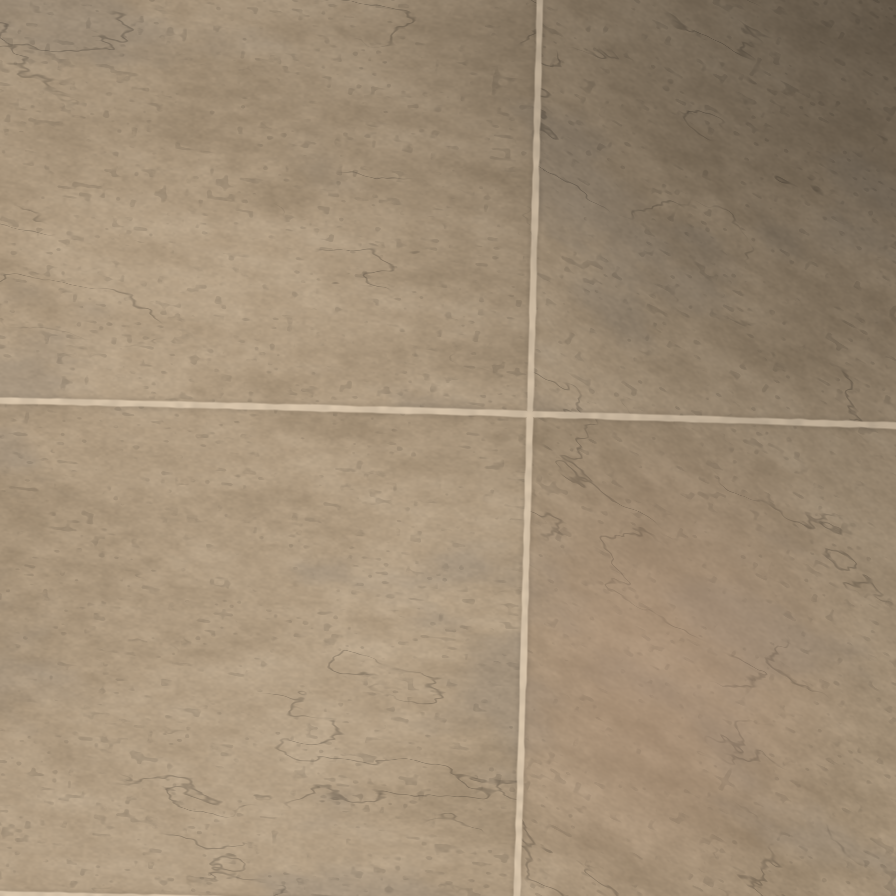
Give the GLSL for this texture, as a three.js fragment shader.

```glsl
varying vec2 vUv;

const vec2 TILE_SIZE = vec2(1.10, 0.551);
const float GROUT_HALF_WIDTH = 0.0036;
const vec3 STONE_DARK = vec3(0.53, 0.46, 0.37);
const vec3 STONE_MID = vec3(0.675, 0.597, 0.497);
const vec3 STONE_LIGHT = vec3(0.755, 0.68, 0.58);
const vec3 STONE_PINK = vec3(0.70, 0.575, 0.475);
const vec3 STONE_GRAY = vec3(0.575, 0.525, 0.465);
const vec3 GROUT = vec3(0.84, 0.765, 0.665);

float hash(vec2 p) {
  vec3 q = fract(vec3(p.xyx) * 0.1031);
  q += dot(q, q.yzx + 33.33);
  return fract((q.x + q.y) * q.z);
}

float noise(vec2 p) {
  vec2 i = floor(p);
  vec2 f = fract(p);
  f = f * f * (3.0 - 2.0 * f);
  return mix(mix(hash(i), hash(i + vec2(1.0, 0.0)), f.x),
             mix(hash(i + vec2(0.0, 1.0)), hash(i + vec2(1.0, 1.0)), f.x), f.y);
}

float fbm(vec2 p) {
  float sum = 0.0;
  float amplitude = 0.5;
  for (int i = 0; i < 5; i++) {
    sum += amplitude * noise(p);
    p = mat2(0.96, -0.28, 0.28, 0.96) * p * 2.03 + 17.3;
    amplitude *= 0.5;
  }
  return sum / 0.97;
}

vec2 rotate(vec2 p, float angle) {
  float c = cos(angle);
  float s = sin(angle);
  return vec2(c * p.x - s * p.y, s * p.x + c * p.y);
}

// Tile joints bend slightly with the viewing angle
vec2 gridPosition(vec2 uv) {
  float jointX = 0.577 + 0.0286 * uv.y - 0.003 * uv.y * uv.y;
  float jointY = 0.553 - 0.0215 * uv.x - 0.0065 * uv.x * uv.x;
  return uv - vec2(jointX, jointY);
}

float jointDistance(vec2 p) {
  vec2 d = abs(p - TILE_SIZE * floor(p / TILE_SIZE + 0.5));
  return min(d.x, d.y);
}

// Layered stone: broad clouds, slanted bedding, fine cracks and grain
vec3 stone(vec2 uv, vec2 cell) {
  float seed = hash(cell + 7.0);
  float slant = 0.10 + 0.35 * step(0.0, cell.x) + 0.08 * seed;
  vec2 p = rotate(uv, slant) + 9.0 * vec2(seed, hash(cell + 21.0));

  float clouds = fbm(p * vec2(3.0, 6.5));
  float bedding = fbm(p * vec2(9.0, 34.0) + 2.0 * clouds);
  float mottle = fbm(p * vec2(38.0, 72.0));
  float grain = noise(p * vec2(170.0, 310.0)) - 0.5;
  float speck = noise(p * vec2(290.0, 410.0) + 31.0) - 0.5;

  float tone = 1.1 * (clouds - 0.5) + 0.75 * (bedding - 0.5) + 0.75 * (mottle - 0.5);
  vec3 color = mix(STONE_MID, STONE_LIGHT, clamp(tone * 1.1, 0.0, 1.0));
  color = mix(color, STONE_DARK, clamp(-tone * 0.9, 0.0, 0.7));

  float gray = smoothstep(0.54, 0.72, fbm(p * vec2(5.0, 10.0) + 40.0));
  color = mix(color, STONE_GRAY, 0.38 * gray);

  // Thin broken cracks follow the bedding
  float ridge = abs(fbm(p * vec2(7.0, 19.0) + 63.0) - 0.5);
  float crack = 1.0 - smoothstep(0.0, 0.016, ridge);
  crack *= smoothstep(0.52, 0.68, fbm(p * vec2(8.0, 13.0) + 85.0));
  color *= 1.0 - 0.17 * crack;

  float pit = smoothstep(0.70, 0.88, noise(p * vec2(120.0, 200.0) + 11.0));
  color *= 1.0 - 0.09 * pit * smoothstep(0.42, 0.6, mottle);
  return color * (1.0 + 0.045 * grain + 0.035 * speck);
}

// Soft light from the left, fading toward the upper right
float lighting(vec2 uv) {
  float corner = 1.0 - smoothstep(0.0, 0.85, length((uv - vec2(1.04, 1.04)) * vec2(1.0, 0.85)));
  float top = smoothstep(0.68, 1.0, uv.y);
  float right = smoothstep(0.45, 1.0, uv.x);
  return 1.015 - 0.32 * corner - 0.07 * top - 0.035 * right;
}

void main() {
  vec2 p = gridPosition(vUv);
  vec2 cell = floor(p / TILE_SIZE);
  vec3 color = stone(vUv, cell);

  // Warm stain on the lower right tile
  float stain = 1.0 - smoothstep(0.03, 0.27, length((vUv - vec2(0.74, 0.25)) * vec2(1.0, 0.8)));
  color = mix(color, STONE_PINK, 0.38 * stain * step(0.0, p.x));

  // Grout with a faint shadow and uneven edges
  float wobble = 0.0012 * (noise(vUv * 75.0) - 0.5);
  float d = jointDistance(p) + wobble;
  color *= 1.0 - 0.06 * (1.0 - smoothstep(GROUT_HALF_WIDTH, 0.010, d));
  float grout = 1.0 - smoothstep(GROUT_HALF_WIDTH - 0.0014, GROUT_HALF_WIDTH + 0.0014, d);
  vec3 groutColor = GROUT * (0.95 + 0.09 * noise(vUv * 110.0));
  color = mix(color, groutColor, 0.92 * grout);

  float light = mix(lighting(vUv), 1.0, 0.35 * grout);
  gl_FragColor = vec4(color * light, 1.0);
}
```
